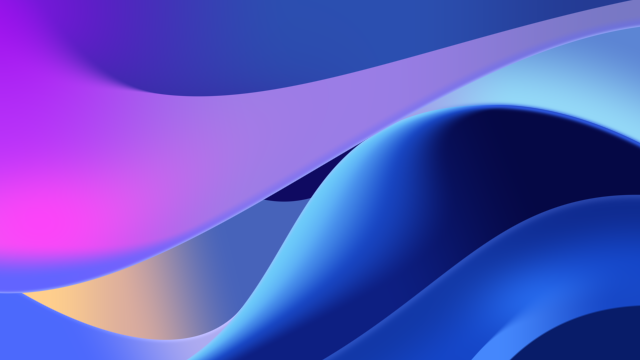
Write a Shadertoy shader that draws this background.

```glsl
// Overlapping silky ribbons in violet, lilac, cyan and navy.
// Each border is a cubic Bezier solved for height at x; its signed distance
// drives antialiased layering, soft gradients and thin rim lights.

const vec2 GRID = vec2(16.0, 9.0);

vec2 bezier(float t, vec2 a, vec2 b, vec2 c, vec2 d) {
    float s = 1.0 - t;
    return s*s*s*a + 3.0*s*s*t*b + 3.0*s*t*t*c + t*t*t*d;
}

// Parameter at which a curve with rising x reaches the given x.
float solveX(float x, vec2 a, vec2 b, vec2 c, vec2 d) {
    float lo = 0.0, hi = 1.0;
    for (int i = 0; i < 18; i++) {
        float mid = 0.5 * (lo + hi);
        if (bezier(mid, a, b, c, d).x < x) lo = mid; else hi = mid;
    }
    return 0.5 * (lo + hi);
}

// Approximate signed distance to the curve, positive above it.
float above(vec2 p, vec2 a, vec2 b, vec2 c, vec2 d) {
    float t = solveX(p.x, a, b, c, d), s = 1.0 - t;
    vec2 tangent = s*s*(b - a) + 2.0*s*t*(c - b) + t*t*(d - c);
    return (p.y - bezier(t, a, b, c, d).y) * abs(tangent.x) / max(length(tangent), 1e-4);
}

float cover(float dist, float soft) { return smoothstep(-soft, soft, dist); }
float rim(float dist, float width) { return exp(-dist * dist / (width * width)); }
float glow(vec2 p, vec2 center, vec2 radius) {
    vec2 q = (p - center) / radius;
    return exp(-dot(q, q));
}

vec3 skyColor(vec2 p, float edge) {
    vec3 c = mix(vec3(0.31, 0.13, 0.74), vec3(0.17, 0.31, 0.69), smoothstep(1.5, 7.5, p.x));
    c = mix(c, vec3(0.14, 0.23, 0.58), smoothstep(10.0, 15.0, p.x));
    c = mix(c, vec3(0.20, 0.17, 0.63), 0.6 * exp(-edge * 1.4) * (1.0 - smoothstep(5.0, 10.0, p.x)));
    return mix(c, vec3(0.50, 0.08, 0.88), glow(p, vec2(0.0, 8.6), vec2(2.3, 1.8)));
}

vec3 ribbonColor(vec2 p, float edge) {
    vec3 c = mix(vec3(0.72, 0.20, 0.98), vec3(0.60, 0.49, 0.90), smoothstep(0.0, 6.5, p.x));
    c = mix(c, vec3(0.47, 0.47, 0.77), smoothstep(9.0, 16.0, p.x));
    c = mix(c, vec3(0.62, 0.07, 0.93), glow(p, vec2(0.0, 9.0), vec2(2.5, 2.2)));
    // Pink bloom along the lower fold, then a cool underside.
    float band = glow(vec2(p.x, edge), vec2(0.5, 1.4), vec2(4.2, 1.3));
    c = mix(c, vec3(0.98, 0.42, 0.94), 0.75 * band);
    c = mix(c, vec3(1.0, 0.25, 0.98), 0.85 * glow(p, vec2(1.0, 3.4), vec2(2.0, 1.3)));
    float depth = mix(1.3, 0.3, smoothstep(0.0, 5.0, p.x));
    float cool = 1.0 - smoothstep(0.25 * depth, depth, edge);
    c = mix(c, vec3(0.36, 0.40, 1.0), cool * mix(0.95, 0.35, smoothstep(1.0, 7.0, p.x)));
    return mix(c, vec3(0.62, 0.70, 1.0), 0.65 * rim(edge, 0.05));
}

vec3 panelColor(vec2 p) {
    vec3 c = mix(vec3(1.0, 0.81, 0.55), vec3(0.85, 0.67, 0.62), smoothstep(1.0, 3.6, p.x));
    return mix(c, vec3(0.28, 0.39, 0.73), smoothstep(2.9, 6.0, p.x + 0.25 * (p.y - 2.0)));
}

vec3 sheetColor(vec2 p, float edge) {
    vec3 c = mix(vec3(0.58, 0.85, 0.97), vec3(0.36, 0.52, 0.83), smoothstep(0.0, 2.2, edge));
    return mix(vec3(0.63, 0.62, 0.91), c, smoothstep(9.8, 13.0, p.x));
}

vec3 tubeColor(vec2 p, float side) {
    float rise = clamp(p.y / 6.38, 0.0, 1.0);
    float h = side / (1.4 + 2.4 * pow(sin(3.1416 * rise), 1.5));
    vec3 navy = mix(vec3(0.05, 0.12, 0.51), vec3(0.02, 0.03, 0.27), smoothstep(9.0, 14.0, p.x + 0.4 * (p.y - 3.0)));
    vec3 c = mix(vec3(0.43, 0.80, 0.98), vec3(0.32, 0.62, 0.95), smoothstep(0.0, 0.3, h));
    c = mix(c, vec3(0.10, 0.29, 0.79), smoothstep(0.15, 0.58, h));
    return mix(c, navy, smoothstep(0.42, 1.05, h));
}

vec3 waveColor(vec2 p, float edge) {
    vec3 c = mix(vec3(0.07, 0.22, 0.66), vec3(0.06, 0.17, 0.57), smoothstep(10.0, 15.0, p.x));
    c = mix(c, vec3(0.08, 0.27, 0.78), smoothstep(0.3, 1.8, -edge));
    c = mix(c, vec3(0.17, 0.45, 0.96), 0.8 * glow(p, vec2(13.7, 1.4), vec2(1.6, 0.9)));
    return c + 0.09 * rim(edge, 0.12);
}

void mainImage(out vec4 fragColor, in vec2 fragCoord) {
    vec2 p = fragCoord / iResolution.xy * GRID;
    float px = 0.8 * GRID.y / iResolution.y;

    // Borders of the layers.
    vec2 t0 = vec2(4.5, -0.1), t1 = vec2(7.71, 1.81), t2 = vec2(7.08, 6.38), crest = vec2(12.29, 6.38);
    float top = above(p, vec2(0.0, 9.31), vec2(3.33, 4.21), vec2(8.75, 7.58), vec2(16.0, 9.04));
    float fold = above(p, vec2(0.0, 1.67), vec2(4.79, 1.5), vec2(10.42, 7.58), vec2(16.0, 8.33));
    float bowl = above(p, vec2(0.0, 2.02), vec2(1.88, 0.77), vec2(4.69, -0.27), vec2(6.04, 1.29));
    float tube = p.x < crest.x ? above(p, t0, t1, t2, crest)
        : above(p, crest, vec2(13.54, 6.38), vec2(14.79, 6.02), vec2(16.0, 5.42));
    float side = p.x - bezier(solveX(p.y, t0.yx, t1.yx, t2.yx, crest.yx), t0, t1, t2, crest).x;
    float wave = above(p, vec2(7.8, -0.15), vec2(11.25, 1.81), vec2(12.5, 4.17), vec2(16.0, 4.13));
    float arc = above(p, vec2(11.7, -0.1), vec2(12.6, 1.0), vec2(13.9, 1.9), vec2(16.0, 2.0));
    float disk = above(p, vec2(12.7, -0.05), vec2(13.6, 0.85), vec2(14.7, 1.3), vec2(16.0, 1.36));

    // Warm panel with its dark pocket, and the sheet to the right.
    float pocket = p.y - 3.96 - 0.2 * (p.x - 7.1) * (p.x - 7.1);
    vec3 col = mix(panelColor(p), vec3(0.06, 0.04, 0.38), cover(pocket, px));
    col = mix(col, sheetColor(p, tube), step(9.6, p.x));

    // Blue floor at the lower left.
    vec3 ground = mix(vec3(0.30, 0.41, 0.99), vec3(0.68, 0.67, 0.94), smoothstep(2.0, 5.4, p.x + 0.5 * p.y));
    ground += 0.08 * rim(bowl, 0.06);
    col = mix(col, ground, cover(-bowl, px) * step(p.x, 6.04));

    // Tube, rolling wave and corner disk.
    vec3 body = tubeColor(p, side);
    body = mix(body, vec3(0.62, 0.76, 1.0), 0.6 * rim(tube, 0.06) * (1.0 - smoothstep(9.5, 11.5, p.x)));
    vec3 swell = waveColor(p, wave);
    vec3 lip = mix(vec3(0.27, 0.53, 0.99), vec3(0.09, 0.28, 0.78), smoothstep(12.3, 15.5, p.x));
    swell = mix(swell, lip, cover(-arc, mix(px, 0.5, smoothstep(12.0, 14.5, p.x))));
    swell = mix(swell, vec3(0.03, 0.11, 0.41), cover(-disk, 1.5 * px));
    body = mix(body, swell, cover(-wave, px));
    col = mix(col, body, cover(-tube, px));
    col = mix(col, vec3(0.18, 0.36, 0.91), 0.9 * rim(tube + 0.03, 0.07) * smoothstep(10.5, 13.0, p.x));

    // Lilac ribbon, then the sky behind its blurred left shoulder.
    col = mix(col, ribbonColor(p, fold), cover(fold, px));
    float blur = mix(0.9, px, smoothstep(0.0, 4.0, p.x));
    col = mix(col, skyColor(p, max(top, 0.0)), cover(top, blur));
    fragColor = vec4(clamp(col, 0.0, 1.0), 1.0);
}
```
